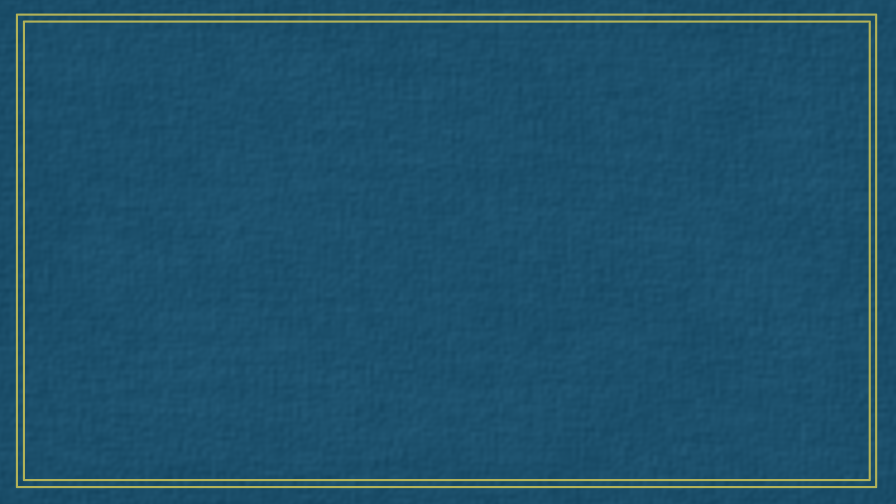
Reproduce this background procedurally as a Shadertoy shader.

```glsl
// Blue woven cloth inside a double gold frame.
// Stretched value noise forms the threads, an embossed noise adds the grain,
// and two box distance functions draw the thin frame lines.

const vec3 CLOTH_BLUE = vec3(0.111, 0.315, 0.424);
const vec3 FRAME_GOLD = vec3(0.73, 0.72, 0.34);
const float LINE_WIDTH = 0.0042;

float hash(vec2 cell) {
    vec3 q = fract(vec3(cell.xyx) * 0.1031);
    q += dot(q, q.yzx + 33.33);
    return fract((q.x + q.y) * q.z);
}

// Smooth value noise in the range -1 to 1
float noise(vec2 p) {
    vec2 cell = floor(p);
    vec2 f = fract(p);
    f = f * f * (3.0 - 2.0 * f);
    float low = mix(hash(cell), hash(cell + vec2(1, 0)), f.x);
    float high = mix(hash(cell + vec2(0, 1)), hash(cell + vec2(1, 1)), f.x);
    return 2.0 * mix(low, high, f.y) - 1.0;
}

// Relief lit from the upper left
float emboss(vec2 p) {
    vec2 toLight = vec2(-0.35, 0.35);
    return noise(p - toLight) - noise(p + toLight);
}

// Brightness offset of the cloth
float weave(vec2 p) {
    float upright = noise(p * vec2(130.0, 22.0));
    float level = noise(p * vec2(20.0, 130.0) + 47.0);
    float slub = noise(p * vec2(5.0, 75.0) + 91.0);
    float patches = noise(p * 9.0 + 13.0);
    float grain = emboss(p * 105.0 + 29.0);
    return 0.010 * (upright + level) + 0.006 * slub
         + 0.005 * patches + 0.013 * grain;
}

float boxDistance(vec2 p, vec2 lowCorner, vec2 highCorner) {
    vec2 d = abs(p - 0.5 * (lowCorner + highCorner)) - 0.5 * (highCorner - lowCorner);
    return length(max(d, 0.0)) + min(max(d.x, d.y), 0.0);
}

// Coverage of a rectangular outline; insets are left, bottom, right, top
float outline(vec2 p, vec2 canvas, vec4 insets, float pixel) {
    float d = abs(boxDistance(p, insets.xy, canvas - insets.zw));
    return clamp((0.5 * LINE_WIDTH - d) / pixel + 0.5, 0.0, 1.0);
}

void mainImage(out vec4 fragColor, in vec2 fragCoord) {
    // Lengths are fractions of the canvas height
    float pixel = 1.0 / iResolution.y;
    vec2 p = fragCoord * pixel;
    vec2 canvas = iResolution.xy * pixel;

    // Cloth, slightly darker towards the border
    vec2 centred = 2.0 * p / canvas - 1.0;
    float edgeShade = 0.012 * smoothstep(0.75, 1.0, max(abs(centred.x), abs(centred.y)));
    vec3 color = CLOTH_BLUE + (weave(p) - edgeShade) * vec3(0.75, 1.0, 1.1);

    // Double frame
    float outer = outline(p, canvas, vec4(0.0336, 0.0336, 0.0394, 0.0290), pixel);
    float inner = outline(p, canvas, vec4(0.0475, 0.0475, 0.0521, 0.0428), pixel);
    color = mix(color, FRAME_GOLD, 0.95 * max(outer, inner));

    fragColor = vec4(color, 1.0);
}
```
